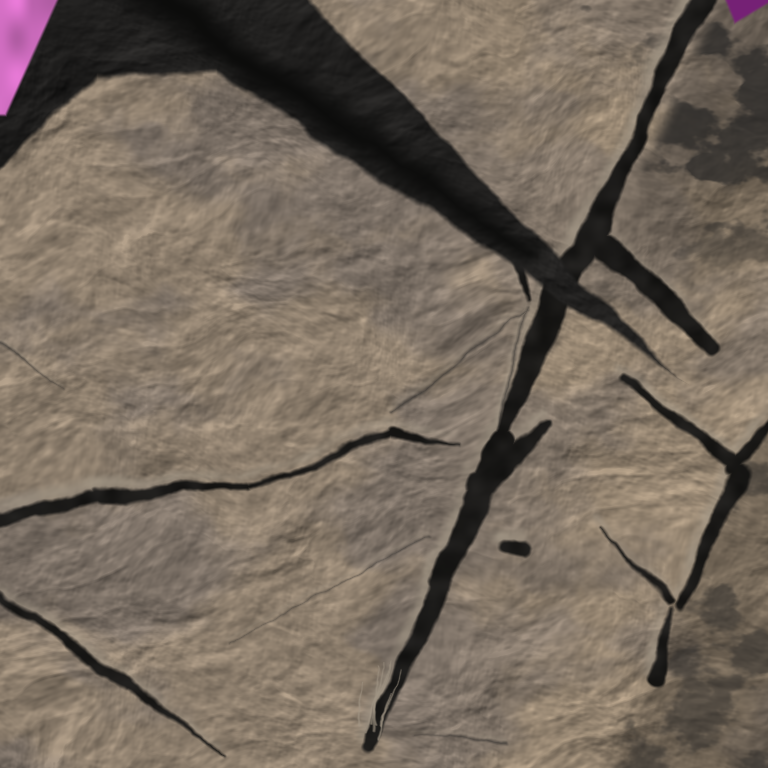
Write a three.js fragment shader that draws this texture.

```glsl
varying vec2 vUv;

const vec3 STONE_GREY = vec3(.475, .432, .392);
const vec3 STONE_TAN = vec3(.585, .52, .44);
const vec3 LIP_PALE = vec3(.63, .585, .52);
const vec3 SHADE = vec3(.165, .16, .155);
const vec3 DEEP = vec3(.045, .045, .042);
const vec3 MAGENTA = vec3(.8, .42, .74);
const vec3 PURPLE = vec3(.46, .13, .46);
const vec2 TO_LIGHT = vec2(-.45, .89);

float hash(vec2 p) {
  vec3 q = fract(p.xyx * .1031);
  q += dot(q, q.yzx + 33.33);
  return fract((q.x + q.y) * q.z);
}

float noise(vec2 p) {
  vec2 i = floor(p), f = fract(p);
  f = f * f * (3. - 2. * f);
  return mix(mix(hash(i), hash(i + vec2(1, 0)), f.x),
             mix(hash(i + vec2(0, 1)), hash(i + 1.), f.x), f.y);
}

float fbm(vec2 p) {
  float sum = 0., amp = .5;
  for (int i = 0; i < 5; i++) {
    sum += amp * noise(p);
    p = mat2(1.6, 1.2, -1.2, 1.6) * p + 7.3;
    amp *= .5;
  }
  return sum;
}

float fill(float d, float soft) { return 1. - smoothstep(-soft, soft, d); }

// Distance to segment s, half width from wa to wb
float taper(vec2 p, vec4 s, float wa, float wb) {
  vec2 d = s.zw - s.xy;
  float t = clamp(dot(p - s.xy, d) / dot(d, d), 0., 1.);
  return length(p - s.xy - d * t) - mix(wa, wb, t);
}

void cut(inout float d, vec2 p, vec4 s, float wa, float wb) {
  d = min(d, taper(p, s, wa, wb));
}

// Swells, thin plates and fine wrinkles
float rockHeight(vec2 p) {
  vec2 q = p + .05 * vec2(noise(p * 9.), noise(p * 9. + 40.));
  float plates = smoothstep(.46, .54, fbm(q * vec2(6, 9) + 3.));
  float wrinkles = abs(fbm(vec2(q.x * 9. + q.y * 5., q.y * 22. - q.x * 6.)) - .5);
  return .75 * fbm(q * 13.) + .09 * plates - .35 * wrinkles;
}

float openCracks(vec2 p) {
  float d = 1.;
  // Long diagonal joint
  cut(d, p, vec4(.915, 1.01, .833, .83), .015, .008);
  cut(d, p, vec4(.833, .83, .78, .707), .008, .013);
  cut(d, p, vec4(.78, .707, .723, .615), .013, .02);
  cut(d, p, vec4(.723, .615, .655, .43), .02, .008);
  cut(d, p, vec4(.655, .42, .573, .238), .016, .014);
  cut(d, p, vec4(.573, .238, .482, .025), .013, .008);
  cut(d, p, vec4(.715, .445, .63, .37), .005, .018);
  // Left bedding cracks
  cut(d, p, vec4(-.01, .325, .13, .352), .008, .007);
  cut(d, p, vec4(.13, .352, .325, .37), .009, .004);
  cut(d, p, vec4(.325, .37, .51, .433), .003, .005);
  cut(d, p, vec4(.51, .433, .6, .418), .007, .001);
  cut(d, p, vec4(-.01, .23, .17, .108), .004, .007);
  cut(d, p, vec4(.17, .108, .29, .015), .006, .001);
  // Cross joints and far edge on the right
  cut(d, p, vec4(.785, .68, .925, .55), .017, .01);
  cut(d, p, vec4(.807, .505, .957, .4), .005, .008);
  cut(d, p, vec4(1.01, .46, .957, .395), .004, .009);
  cut(d, p, vec4(.965, .385, .885, .21), .012, .006);
  cut(d, p, vec4(.875, .205, .855, .115), .002, .011);
  cut(d, p, vec4(.78, .315, .873, .215), .001, .005);
  // Block corner and small pit
  cut(d, p, vec4(.67, .67, .685, .61), .009, .002);
  cut(d, p, vec4(.655, .286, .682, .284), .008, .009);
  return d;
}

float hairlines(vec2 p) {
  float d = taper(p, vec4(.51, .462, .685, .597), .002, .001);
  cut(d, p, vec4(.3, .165, .56, .305), 0., .001);
  cut(d, p, vec4(.685, .6, .65, .44), .001, .002);
  cut(d, p, vec4(0, .555, .085, .495), .002, 0.);
  cut(d, p, vec4(.54, .04, .66, .032), 0., .002);
  return d;
}

// Cast shadow over the top of the large block
float shadowWedge(vec2 p) {
  float lower = min(min(.78 + .95 * p.x, .905), 1.093 - .66 * p.x);
  return max(lower - p.y, p.y - 1.408 + 1.02 * p.x) * .75;
}

void main() {
  vec2 p = vUv;
  vec2 ragged = p + .022 * (vec2(fbm(p * 16.), fbm(p * 16. + 50.)) - .48);

  // Stone colour and relief
  float patches = smoothstep(.4, .58, fbm(p * vec2(5, 7) + .12 * noise(p * 30.) + 3.));
  vec3 color = mix(STONE_GREY, STONE_TAN, .7 * patches + .25 * smoothstep(.5, .75, p.x));
  float relief = rockHeight(p) - rockHeight(p + .004 * TO_LIGHT);
  color *= 1. + clamp(relief * 3.6, -.38, .22);
  color *= .93 + .14 * noise(p * 110.);

  // Duller slabs with weathered blotches
  float east = p.x - .49 - .43 * p.y;
  float topSlab = smoothstep(0., .03, east) * smoothstep(.55, .8, p.y);
  float lowSlab = smoothstep(.29, .32, ragged.x - .49 - .43 * ragged.y) * fill(p.y - .42, .04);
  color *= 1. - .22 * max(lowSlab, topSlab);
  float region = max(max(topSlab, .65 * lowSlab), fill(length(p - vec2(.8, .98)) - .06, .07));
  color = mix(color, SHADE, .75 * region * smoothstep(.53, .64, fbm(p * vec2(13, 19) + 21.)));

  // Cracks with pale upper lips
  float crack = fill(openCracks(ragged), .003);
  float lip = fill(openCracks(ragged - .015 * TO_LIGHT), .008) * (1. - crack);
  color = mix(color, LIP_PALE, .55 * lip * (.5 + noise(p * 40.)));
  color = mix(color, LIP_PALE, .4 * fill(hairlines(ragged - .006 * TO_LIGHT), .005));
  color = mix(color, SHADE, .6 * fill(hairlines(ragged), .003));
  color = mix(color, mix(DEEP, SHADE, .6 * noise(p * 55.)), .95 * crack);

  // Shadow wedge with a black core
  float core = fill(taper(ragged, vec4(.18, 1.02, .69, .665), .022, .012), .022);
  vec3 shaded = SHADE * (.8 + relief * 4.) * (.65 + .6 * fbm(p * 12.));
  color = mix(color, mix(shaded, DEEP, core), fill(shadowWedge(ragged), .004));

  // Dry stems in the lower joint
  for (float k = 0.; k < 7.; k++) {
    vec2 root = vec2(.465, .02) + .035 * vec2(hash(vec2(k, 1)), hash(vec2(k, 2)));
    vec2 tip = root + vec2(-.01, .05) + .05 * vec2(hash(vec2(k, 3)), hash(vec2(k, 4)));
    color = mix(color, LIP_PALE, .65 * fill(taper(ragged, vec4(root, tip), .0015, .0005), .0015));
  }

  // Coloured corners
  float left = max(p.x - .075 + .45 * (1. - p.y), .85 - p.y);
  float right = max(1.345 - p.x - .4 * p.y, .396 - p.y + .6 * p.x);
  color = mix(color, MAGENTA * (.85 + .3 * noise(p * vec2(45, 20))), fill(left, .003));
  color = mix(color, PURPLE, fill(right, .003));
  gl_FragColor = vec4(color, 1);
}
```
